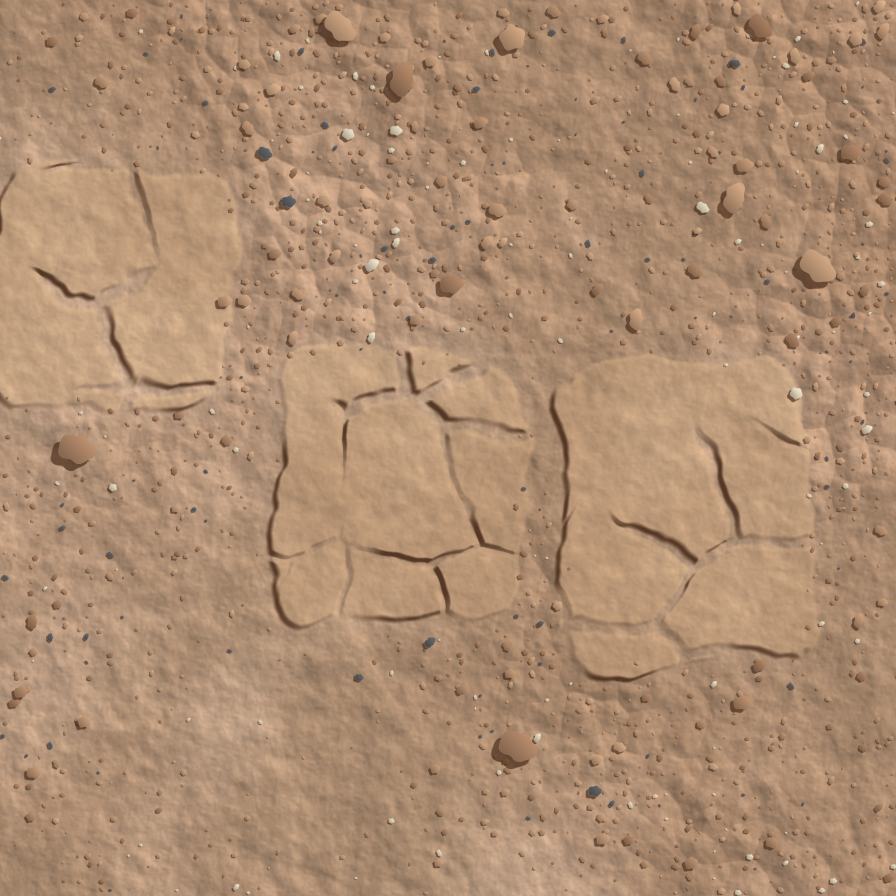
Reproduce this texture procedurally as a WebGL 2 fragment shader.

```glsl
#version 300 es
precision highp float;
// Dry sandy earth with raised, cracked clay slabs, crumbly soil and pebbles.
// Slabs are warped rounded boxes split by cellular edges; pebbles are jittered
// blobs; one low sun at the upper right shades the relief and casts shadows.
uniform vec2 u_resolution;
out vec4 fragColor;

const vec2 SUN = vec2(0.74, 0.67);
const vec3 SHADOW = vec3(0.29, 0.18, 0.11);

vec2 hash2(vec2 p) {
  vec3 q = fract(p.xyx * vec3(0.1031, 0.1030, 0.0973));
  q += dot(q, q.yzx + 33.33);
  return fract((q.xx + q.yz) * q.zy);
}

mat2 rotate(float a) { return mat2(cos(a), sin(a), -sin(a), cos(a)); }

float noise(vec2 p) {
  vec2 i = floor(p), f = fract(p);
  f = f * f * (3.0 - 2.0 * f);
  return mix(mix(hash2(i).x, hash2(i + vec2(1, 0)).x, f.x),
             mix(hash2(i + vec2(0, 1)).x, hash2(i + vec2(1, 1)).x, f.x), f.y);
}

float fbm(vec2 p) {
  float sum = 0.0, amp = 0.533;
  for (int i = 0; i < 4; i++) {
    sum += amp * noise(p);
    p = rotate(0.6) * p * 2.03 + 11.7;
    amp *= 0.5;
  }
  return sum;
}

// Cellular noise: x = distance to nearest point, y = distance to cell border
vec2 cellular(vec2 p) {
  vec2 cell = floor(p), nearest = vec2(9.0);
  for (int k = 0; k < 9; k++) {
    vec2 id = cell + vec2(k % 3 - 1, k / 3 - 1);
    vec2 d = id + 0.1 + 0.8 * hash2(id) - p;
    if (dot(d, d) < dot(nearest, nearest)) nearest = d;
  }
  float border = 9.0;
  for (int k = 0; k < 25; k++) {
    vec2 id = cell + vec2(k % 5 - 2, k / 5 - 2);
    vec2 d = id + 0.1 + 0.8 * hash2(id) - p, gap = d - nearest;
    if (dot(gap, gap) > 1e-4) border = min(border, dot(0.5 * (d + nearest), normalize(gap)));
  }
  return vec2(length(nearest), border);
}

// Signed distance to the row of slabs
float slabs(vec2 p) {
  float dist = 9.0;
  for (int k = 0; k < 3; k++) {
    float i = float(k);
    vec2 centre = vec2(0.12 + 0.32 * i, 0.42 + 0.26 * exp(-2.0 * i));
    vec2 q = abs(rotate(0.12 - 0.1 * i) * (p - centre)) - vec2(0.09, 0.085 + 0.02 * i);
    dist = min(dist, length(max(q, 0.0)) + min(max(q.x, q.y), 0.0) - 0.045);
  }
  return dist;
}

vec2 warp(vec2 p) {
  return p + 0.055 * (vec2(fbm(p * 10.0), fbm(p * 10.0 + 37.0)) - 0.5);
}

// Slab tops at 1, soil and open cracks at 0
float plateau(vec2 p) {
  vec2 w = warp(p);
  float top = smoothstep(0.003, -0.003, slabs(w));
  float width = 0.05 * smoothstep(0.36, 0.7, noise(p * 9.0) + 0.3 * p.x);
  float crack = 1.0 - smoothstep(width * 0.6, width + 0.02, cellular(w * 7.5 + 3.0).y);
  return top * (1.0 - crack * smoothstep(0.0, 0.02, width));
}

// Share of pebbles: few at the lower left, none on slabs
float gravel(vec2 p) {
  float patches = 0.38 + 0.2 * sin(p.x * 9.0 + 2.0 * sin(p.y * 6.0)) + 0.3 * (p.x + p.y - 1.0);
  return clamp(patches, 0.06, 0.8) * smoothstep(-0.02, 0.03, slabs(p));
}

float soilHeight(vec2 p, float crumble) {
  float clods = cellular(warp(p) * 26.0).x;
  return 0.005 * fbm(p * 38.0) + 0.012 * fbm(p * 11.0) - 0.007 * crumble * clods;
}

float blob(vec2 q, float radius, float seed) {
  float a = atan(q.y, q.x);
  float wobble = 1.0 + 0.14 * sin(2.0 * a + seed) + 0.08 * sin(5.0 * a + 3.0 * seed);
  return length(rotate(seed) * q * vec2(1.0, 1.3)) - radius * wobble;
}

// Lay one size of pebbles, with their shadows, over the colour below
vec3 addPebbles(vec3 col, vec2 p, float scale, float share, float blur) {
  vec2 g = p * scale;
  for (int k = 0; k < 9; k++) {
    vec2 id = floor(g) + vec2(k % 3 - 1, k / 3 - 1);
    vec2 r = hash2(id + scale), s = hash2(id + scale + 57.0);
    vec2 centre = id + 0.2 + 0.6 * r;
    if (s.x > share * gravel(centre / scale)) continue;
    vec2 q = g - centre;
    float radius = mix(0.1, 0.31, s.y * s.y), soft = blur * scale, seed = 6.28 * r.y;
    float shade = smoothstep(soft, -soft, blob(q + SUN * radius * 0.6, radius, seed));
    float body = smoothstep(soft, -soft, blob(q, radius, seed));
    vec3 stone = mix(vec3(0.60, 0.45, 0.34), vec3(0.76, 0.61, 0.48), fract(r.x * 17.0));
    stone = mix(stone, vec3(0.82, 0.78, 0.69), step(0.93, r.x));
    stone = mix(stone, vec3(0.34, 0.35, 0.36), step(r.x, 0.06));
    stone *= 0.98 + 0.2 * clamp(dot(q, SUN) / radius, -1.2, 0.8);
    col = mix(col, SHADOW, 0.7 * shade * (1.0 - body));
    col = mix(col, stone, body);
  }
  return col;
}

void main() {
  vec2 p = gl_FragCoord.xy / u_resolution.y;
  float blur = 1.0 / u_resolution.y;

  // Soil and slab tints
  float top = plateau(p), tone = smoothstep(0.28, 0.72, fbm(p * 5.0 + 4.0));
  float rough = gravel(p) * (1.0 - top);
  vec3 col = mix(vec3(0.66, 0.54, 0.435), vec3(0.75, 0.63, 0.53), tone);
  col = mix(col, vec3(0.64, 0.495, 0.39), 0.7 * rough);
  col = mix(col, mix(vec3(0.73, 0.59, 0.46), vec3(0.78, 0.645, 0.51), tone), 0.85 * top);
  col *= 0.94 + 0.12 * fbm(p * 90.0);

  // Relief shading
  float crumble = smoothstep(0.2, 0.65, rough), reach = 0.003;
  float slope = (soilHeight(p, crumble) - soilHeight(p + SUN * reach, crumble)) / reach;
  col *= 1.0 + mix(0.6, 0.35, top) * clamp(slope, -0.7, 0.35);

  // Pebbles, fine to coarse, then slab edge and crack shadows
  col = addPebbles(col, p, 75.0, 0.8, blur);
  col = addPebbles(col, p, 38.0, 0.6, blur);
  col = addPebbles(col, p, 15.0, 0.3, blur);
  float drop = plateau(p + SUN * 0.007) - top;
  float depth = mix(0.2, 0.9, smoothstep(0.3, 0.65, noise(p * 13.0 + 5.0)));
  col = mix(col, SHADOW, depth * max(drop, 0.0));
  col *= 1.0 + 0.05 * max(-drop, 0.0);
  fragColor = vec4(col, 1.0);
}
```
